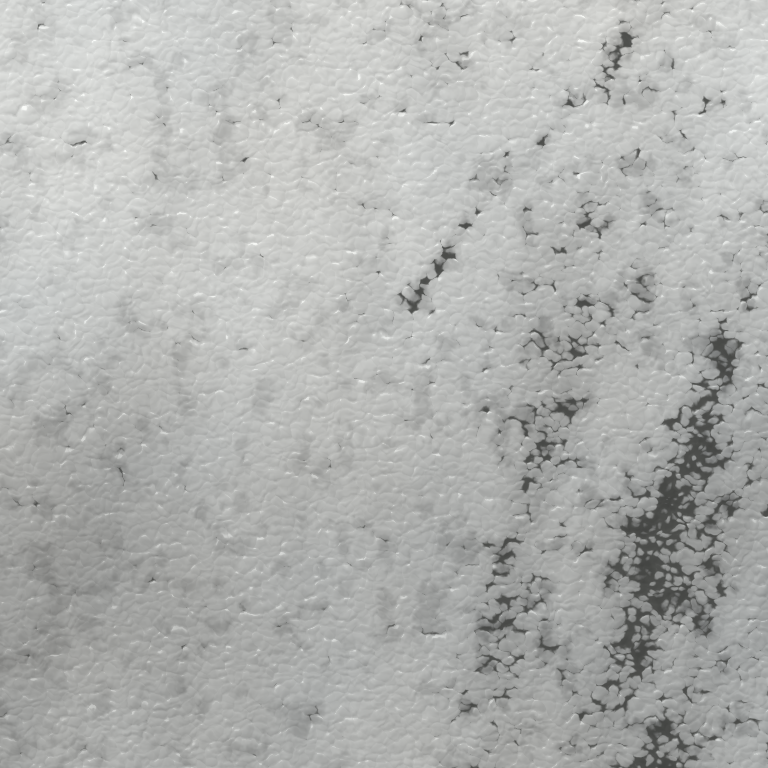
Reproduce this texture procedurally as a WebGL 2 fragment shader.

```glsl
#version 300 es
precision highp float;
// Pale, finely pebbled frosty surface with dark crevices gathered in slanting bands.
uniform vec2 u_resolution;
out vec4 fragColor;

const vec2 GRAIN_SCALE = vec2(82.0, 102.0);
const vec3 PIT_COLOR = vec3(0.255, 0.26, 0.25);
const vec3 PALE_TINT = vec3(0.996, 1.004, 0.993);

// Two random values per lattice point
vec2 hash2(vec2 cell) {
  uvec2 q = uvec2(ivec2(cell) + 4096);
  q = q * 1664525u + 1013904223u;
  q.x += q.y * 1664525u;
  q.y += q.x * 1664525u;
  q ^= q >> 16u;
  q.x += q.y * 1664525u;
  q.y += q.x * 1664525u;
  q ^= q >> 16u;
  return vec2(q & 65535u) / 65535.0;
}

float valueNoise(vec2 p) {
  vec2 i = floor(p), f = fract(p);
  f = f * f * (3.0 - 2.0 * f);
  float low = mix(hash2(i).x, hash2(i + vec2(1, 0)).x, f.x);
  float high = mix(hash2(i + vec2(0, 1)).x, hash2(i + vec2(1, 1)).x, f.x);
  return mix(low, high, f.y);
}

float fbm(vec2 p) {
  float sum = 0.0, weight = 0.533;
  for (int i = 0; i < 4; i++) {
    sum += weight * valueNoise(p);
    p = mat2(1.6, 1.2, -1.2, 1.6) * p + 7.3;
    weight *= 0.5;
  }
  return sum;
}

// Distance to the nearest scattered grain centre
float grainDistance(vec2 p) {
  vec2 base = floor(p);
  float nearest = 4.0;
  for (int y = -1; y <= 1; y++)
    for (int x = -1; x <= 1; x++) {
      vec2 cell = base + vec2(x, y);
      vec2 offset = cell + hash2(cell) - p;
      nearest = min(nearest, dot(offset, offset));
    }
  return sqrt(nearest);
}

// Rounded grains with smaller lumps on top
float grainHeight(vec2 p) {
  float d = grainDistance(p);
  return 1.0 - d * d + 0.55 * valueNoise(p * 1.9) + 0.5 * valueNoise(p * 0.55);
}

// Soft band around the curve x = a + b*y + c*y*y
float curvedBand(vec2 p, vec3 curve, float width) {
  float d = (p.x - dot(curve, vec3(1.0, p.y, p.y * p.y))) / width;
  return exp(-d * d);
}

// How strongly crevices open up at a place
float creviceDensity(vec2 p) {
  vec2 bent = p + 0.09 * (vec2(fbm(p * 6.0), fbm(p * 6.0 + 31.0)) - 0.5);
  vec2 along = normalize(vec2(0.34, 0.94));
  vec2 slanted = vec2(dot(bent, vec2(along.y, -along.x)), dot(bent, along));
  float streak = smoothstep(0.32, 0.68, fbm(slanted * vec2(17.0, 5.5)));

  float rightSide = smoothstep(0.5, 1.0, p.x) * smoothstep(1.05, 0.6, p.y);
  float density = 0.08 + 0.14 * streak + rightSide * (0.16 + 0.22 * streak);
  density += curvedBand(bent, vec3(0.61, 0.2, 0.05), 0.045)
           * smoothstep(0.85, 0.6, p.y) * (0.1 + 0.4 * streak);
  density += curvedBand(bent, vec3(0.85, -0.15, 0.6), 0.065)
           * (0.22 + 0.42 * streak);
  // Thin cracks in the upper half
  float upper = smoothstep(0.5, 0.62, p.y);
  density += upper * (0.2 + 0.35 * streak) * curvedBand(bent, vec3(-0.06, 0.95, 0.0), 0.018);
  density += upper * 0.28 * streak * curvedBand(bent, vec3(0.2, 0.4, 0.0), 0.04);
  return density;
}

// Broad light falling from the upper left, with cloudy patches
float broadTone(vec2 p) {
  float tone = 0.70 + 0.135 * smoothstep(0.15, 0.95, p.y + 0.12 * (0.5 - p.x));
  tone += 0.10 * (fbm(p * vec2(7.0, 3.5) + 12.0) - 0.5);
  tone -= 0.07 * exp(-14.0 * dot(p - vec2(0.08, 0.28), p - vec2(0.08, 0.28)));
  return tone;
}

void main() {
  vec2 p = gl_FragCoord.xy / min(u_resolution.x, u_resolution.y);
  float density = creviceDensity(p);

  // Pebbled relief lit from above
  vec2 warp = vec2(fbm(p * 45.0), fbm(p * 45.0 + 19.0)) - 0.5;
  vec2 grain = p * GRAIN_SCALE + 1.6 * warp;
  float relief = grainHeight(grain) - grainHeight(grain + vec2(-0.1, 0.28));
  float tone = broadTone(p) - 0.13 * density;
  tone += (0.10 + 0.05 * density) * relief;
  tone += 0.09 * smoothstep(0.32, 0.6, relief);

  // Faint dimples everywhere, deep pits where the density is high
  float clump = fbm(p * 38.0 + 5.0);
  tone -= 0.09 * smoothstep(0.52, 0.75, clump) * (0.5 + 1.5 * density);
  float depth = grainDistance(grain) + 0.9 * (clump - 0.5);
  float threshold = 1.06 - 0.78 * density;
  float pit = smoothstep(threshold, threshold + 0.34, depth);

  // Slight drift between warm and cool greys
  vec3 drift = vec3(0.012, 0.0, -0.012) * (fbm(p * 5.0 + 40.0) - 0.5);
  vec3 color = mix(tone * PALE_TINT + drift, PIT_COLOR, 0.85 * pit);
  fragColor = vec4(clamp(color, 0.0, 1.0), 1.0);
}
```
